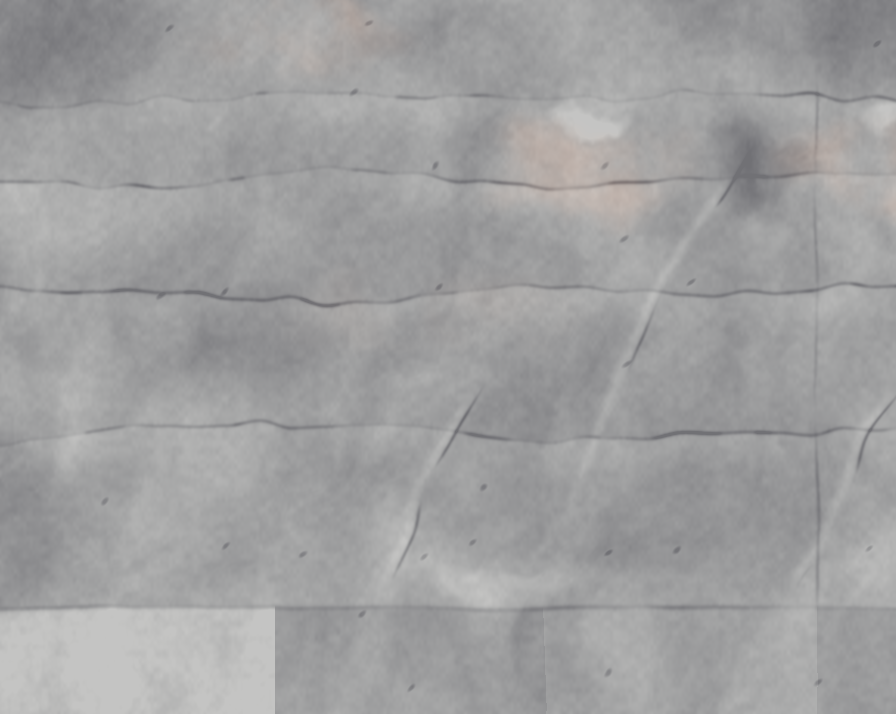
This texture is drawn by a WebGL 1 fragment shader. Its source:

```glsl
precision highp float;
// Weathered grey marble slabs with soft clouds, cracked ledges, slanted veins and peach stains.
uniform vec2 u_resolution;

const vec3 SHADOW_GREY = vec3(0.47, 0.47, 0.485);
const vec3 MID_GREY = vec3(0.645, 0.647, 0.648);
const vec3 PALE_GREY = vec3(0.77, 0.77, 0.765);
const vec3 PEACH_SHIFT = vec3(0.045, -0.005, -0.03);
const float SLAB_WIDTH = 0.38;
const float SLAB_TOP = 0.147;

float hash(vec2 p) {
  return fract(sin(dot(p, vec2(127.1, 311.7))) * 43758.5453);
}

float noise(vec2 p) {
  vec2 cell = floor(p);
  vec2 f = fract(p);
  f = f * f * (3.0 - 2.0 * f);
  float low = mix(hash(cell), hash(cell + vec2(1.0, 0.0)), f.x);
  float high = mix(hash(cell + vec2(0.0, 1.0)), hash(cell + 1.0), f.x);
  return mix(low, high, f.y);
}

float fbm(vec2 p) {
  float sum = 0.0;
  float weight = 0.5;
  for (int i = 0; i < 5; i++) {
    sum += weight * noise(p);
    p = mat2(1.6, 1.2, -1.2, 1.6) * p + 7.3;
    weight *= 0.5;
  }
  return sum / 0.97;
}

// Soft-edged ellipse: 1 inside, 0 outside.
float blob(vec2 p, vec2 centre, vec2 radius) {
  return 1.0 - smoothstep(0.45, 1.3, length((p - centre) / radius));
}

float line(float d, float width) {
  return exp(-d * d / (width * width));
}

// Broken horizontal crack with a pale lip underneath.
float ledge(vec2 p, float height, float seed) {
  float wave = 0.035 * (noise(vec2(p.x * 4.0, seed)) - 0.5)
             + 0.012 * (noise(vec2(p.x * 22.0, seed + 5.0)) - 0.5);
  float d = p.y - height - wave;
  float broken = smoothstep(0.4, 0.75, noise(vec2(p.x * 9.0, seed + 9.0)));
  float fleck = smoothstep(0.6, 0.9, noise(vec2(p.x * 30.0, seed + 3.0)));
  float crack = line(d, 0.0032) * (0.03 + 0.09 * broken + 0.08 * fleck);
  float lip = smoothstep(-0.07, -0.004, d) * (1.0 - smoothstep(-0.004, 0.003, d));
  return 0.05 * lip * noise(vec2(p.x * 3.0, seed + 1.0)) - crack;
}

// Steep curved vein: pale body, dark broken flank.
float vein(vec2 p, vec2 centre, float halfLength, float seed) {
  vec2 q = p - centre;
  float bend = 0.48 * q.y + 0.3 * q.y * q.y + 0.02 * (noise(vec2(q.y * 14.0, seed)) - 0.5);
  float d = q.x - bend;
  float fade = 1.0 - smoothstep(0.6 * halfLength, halfLength, abs(q.y));
  float broken = smoothstep(0.4, 0.7, noise(vec2(q.y * 13.0, seed + 4.0)));
  return fade * (0.06 * line(d + 0.004, 0.009) - 0.17 * broken * line(d - 0.006, 0.003));
}

// Sparse slanted chips, one candidate per cell.
float chips(vec2 p, float density) {
  vec2 cell = floor(p * density);
  vec2 q = fract(p * density) - 0.3 - 0.4 * vec2(hash(cell), hash(cell + 3.7));
  q = vec2(q.x - q.y, q.x + q.y) * vec2(1.0, 0.5);
  float present = step(0.83, hash(cell + 8.1));
  return present * (1.0 - smoothstep(0.015, 0.075, length(q)));
}

void main() {
  vec2 p = gl_FragCoord.xy / u_resolution.y;
  vec2 drift = vec2(fbm(p * 7.0), fbm(p * 7.0 + 31.0)) - 0.5;
  vec2 w = p + 0.13 * drift;

  // Cloudy mottling, brushed along the veins, and fine grain
  vec2 brushed = vec2(w.x - 0.45 * w.y, 0.6 * w.y + 0.2 * w.x);
  float tone = 0.17 * (fbm(w * 3.2 + 2.0) - 0.5) + 0.17 * (fbm(brushed * 13.0) - 0.5);
  tone += 0.035 * (noise(p * 95.0) - 0.5) + 0.02 * (noise(p * vec2(230.0, 150.0)) - 0.5);

  // Broad dark and pale areas
  tone -= 0.09 * blob(w, vec2(0.05, 0.95), vec2(0.25, 0.1));
  tone -= 0.12 * blob(w, vec2(1.13, 0.98), vec2(0.3, 0.09));
  tone -= 0.13 * blob(w, vec2(1.08, 0.75), vec2(0.09, 0.055));
  tone -= 0.05 * blob(w, vec2(0.15, 0.57), vec2(0.32, 0.1));
  tone -= 0.09 * blob(w, vec2(0.0, 0.28), vec2(0.1, 0.12));
  tone -= 0.04 * blob(w, vec2(0.9, 0.38), vec2(0.32, 0.2));
  tone += 0.06 * blob(w, vec2(0.72, 0.18), vec2(0.14, 0.03));

  // Ledges, veins, stains and the pale caps above them
  float peach = 0.25 * blob(w, vec2(0.6, 0.57), vec2(0.2, 0.06));
  for (int i = 0; i < 4; i++) {
    float k = float(i);
    tone += ledge(p, 0.87 - 0.1 * k - 0.02 * k * k, 11.0 * k);
    vec2 root = vec2(0.6 + 0.29 * k, 0.32 + 0.2 * mod(k, 2.0));
    tone += vein(p, root, 0.15 + 0.14 * mod(k, 2.0), 17.0 * k);
    vec2 stain = vec2(0.4 + 0.42 * k, 0.94 - 0.16 * min(k, 1.0));
    peach += blob(w, stain, vec2(0.13, 0.07));
    tone += 0.1 * blob(w, stain + vec2(0.03, 0.08), vec2(0.05, 0.024));
  }
  tone += 0.035 * peach - 0.13 * chips(p + 0.03 * drift, 11.0);

  // Bottom slabs and their joints
  vec2 edge = p + 0.012 * drift;
  float slab = floor((edge.x - 0.004) / SLAB_WIDTH);
  float slabTone = slab < 0.5 ? 0.11 : -0.05 * mod(slab, 2.0);
  float below = 1.0 - smoothstep(SLAB_TOP - 0.004, SLAB_TOP + 0.004, edge.y);
  tone += below * slabTone;
  float worn = noise(vec2(p.x * 18.0, 4.0));
  tone -= (0.03 + 0.09 * worn) * line(edge.y - SLAB_TOP, 0.004);
  float jointFade = smoothstep(0.12, 0.2, p.y) * (1.0 - smoothstep(0.84, 0.9, p.y));
  tone -= 0.12 * jointFade * noise(vec2(2.0, p.y * 12.0)) * line(edge.x - 1.144, 0.003);

  // Tone to colour
  vec3 colour = mix(MID_GREY, PALE_GREY, clamp(tone / 0.125, 0.0, 1.0));
  colour = mix(colour, SHADOW_GREY, clamp(-tone / 0.175, 0.0, 1.15));
  float blush = clamp(peach, 0.0, 1.0) * smoothstep(0.25, 0.65, fbm(p * 9.0 + 5.0));
  gl_FragColor = vec4(colour + PEACH_SHIFT * blush, 1.0);
}
```
